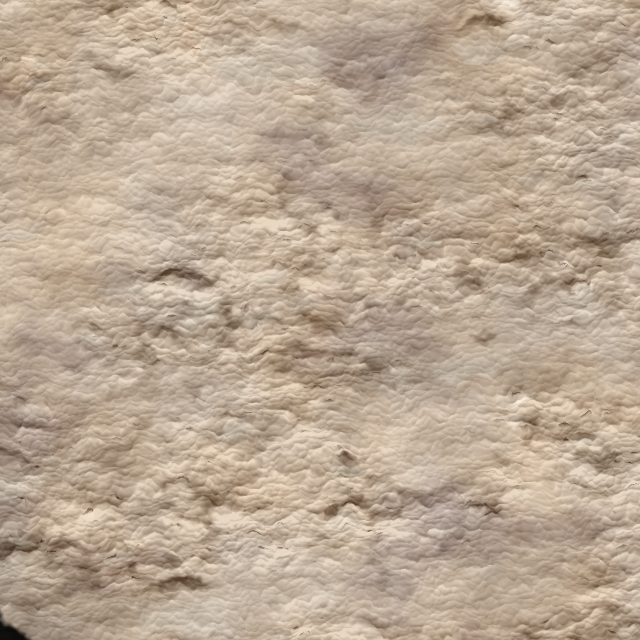
This texture is drawn by a Shadertoy shader. Its source:

```glsl
// Weathered pale limestone with crumbly grains, shadowed pits and smooth dusty patches.

vec2 hash2(vec2 p) {
    vec2 q = vec2(dot(p, vec2(127.1, 311.7)), dot(p, vec2(269.5, 183.3)));
    return fract(sin(q) * 43758.5);
}

// Layered, rotated sines, roughly -1 to 1.
float waves(vec2 p) {
    float sum = 0.0, amp = 0.5;
    for (int i = 0; i < 5; i++) {
        p = mat2(0.8, 0.6, -0.6, 0.8) * p * 1.8 + 1.7;
        sum += amp * sin(p.x + 1.5 * sin(p.y));
        amp *= 0.62;
    }
    return sum;
}

// Soft cellular noise: squared distance to the nearest grain centre.
float cells(vec2 p) {
    vec2 id = floor(p), f = p - id;
    float sum = 0.0;
    for (int y = -1; y <= 1; y++)
    for (int x = -1; x <= 1; x++) {
        vec2 n = vec2(x, y);
        vec2 d = n + hash2(id + n) - f;
        sum += exp(-12.0 * dot(d, d));
    }
    return -log(sum + 1e-5) / 12.0;
}

// Height of the grains; coarse ones only stand out on rough ground.
float relief(vec2 p, float rough) {
    float height = 0.0, freq = 15.0;
    for (int i = 0; i < 4; i++) {
        float fine = float(i) / 3.0;
        float weight = mix(0.15 + 0.75 * rough, 0.65 + 0.45 * rough, fine);
        height -= weight * cells(p * vec2(0.68, 1.0) * freq + 7.3 * float(i)) / freq;
        freq *= 2.1;
    }
    return height;
}

// Pits of three sizes: x is the shadow under the upper lip, y the pale floor.
vec2 pits(vec2 p, float rough) {
    vec2 result = vec2(0.0);
    float scale = 4.3;
    for (int layer = 0; layer < 3; layer++) {
        vec2 g = p * scale + 3.7 * float(layer);
        vec2 id = floor(g);
        float ragged = 0.24 * waves(g * 4.0);
        float broken = smoothstep(-0.55, 0.35, waves(g * 2.3 + 9.0));
        float strength = layer == 0 ? 1.0 : mix(0.1, 1.0, rough);
        for (int y = -1; y <= 1; y++)
        for (int x = -1; x <= 1; x++) {
            vec2 cell = id + vec2(x, y);
            vec2 rnd = hash2(cell + 41.0);
            if (rnd.x > (layer == 0 ? 0.32 : 0.45)) continue;
            float radius = mix(0.14, 0.32, rnd.y);
            vec2 q = (g - cell - hash2(cell)) / (radius * vec2(1.35, 0.8));
            q.y += 0.6 * (fract(rnd.x * 17.0) - 0.5) * q.x;
            float d = length(q) + ragged;
            float inside = smoothstep(1.1, 0.85, d);
            // Sharp at the lip, fading down into the pit
            float reach = layer == 0 ? 0.4 : 0.0;
            float lip = inside * smoothstep(reach, 0.95, q.y + 0.8 * ragged);
            lip *= broken * mix(0.55, 1.0, fract(rnd.x * 29.0));
            float pebble = step(0.7, rnd.y) * smoothstep(0.62, 0.48, length(q - vec2(0.2, 0.1)) + ragged);
            lip *= 1.0 - 0.8 * pebble;
            float ground = inside * smoothstep(0.6, -0.5, q.y) + 0.5 * pebble;
            result = max(result, strength * vec2(lip, layer == 2 ? 0.3 * ground : ground));
        }
        scale *= 2.7;
    }
    return min(result, 1.0);
}

void mainImage(out vec4 fragColor, in vec2 fragCoord) {
    vec2 uv = fragCoord / iResolution.y;
    vec2 p = uv + 0.007 * vec2(waves(uv * 9.0), waves(uv * 9.0 + 5.0));
    p += 0.0035 * vec2(waves(uv * 33.0 + 3.0), waves(uv * 33.0 + 8.0));

    // Broad fields: rougher ground towards the bottom, stains, dust
    float rough = smoothstep(-0.6, 0.6, waves(uv * vec2(4.0, 7.0) + 2.0) + 0.35 - 0.6 * uv.y);
    float broad = waves(uv * vec2(3.0, 6.0) + 11.0);
    float mottle = waves(p * vec2(14.0, 24.0) + 4.0);
    float stain = smoothstep(0.2, 0.9, waves(uv * vec2(4.0, 7.0) + 23.0));

    // Light from above across the grains
    float stepSize = 0.0024;
    float slope = (relief(p, rough) - relief(p + vec2(-0.25, 1.0) * stepSize, rough)) / stepSize;

    // Patchy hollows between clods
    float hollow = smoothstep(0.16, 0.42, cells(p * vec2(22.0, 34.0) + 19.0) + 0.1 * mottle);
    hollow *= mix(0.2, 1.0, rough) * smoothstep(-0.3, 0.5, waves(uv * 8.0 + 17.0));

    vec2 pit = pits(p, rough);
    float tone = 0.83 + 0.155 * slope + 0.13 * broad + 0.09 * mottle - 0.17 * stain;
    tone -= 0.34 * hollow + 0.7 * pit.x;
    tone = clamp(tone, 0.0, 1.12);

    // Brown shadow to cream highlight, with warm and cool drifts
    vec3 color = mix(vec3(0.34, 0.25, 0.17), vec3(0.85, 0.78, 0.70), tone);
    color += vec3(0.014, 0.0, -0.018) * waves(uv * 7.0 + 31.0);
    color += vec3(-0.008, -0.01, 0.012) * stain;
    vec3 paleFloor = vec3(0.80, 0.76, 0.70) + 0.08 * slope + 0.04 * mottle;
    color = mix(color, paleFloor, 0.55 * pit.y * (1.0 - pit.x));

    // Dark gap beyond the lower left corner
    float corner = uv.x + uv.y + 0.012 * waves(uv * 20.0);
    color *= mix(0.1, 1.0, smoothstep(0.035, 0.055, corner));
    color *= mix(0.85, 1.0, smoothstep(0.0, 0.35, corner));

    fragColor = vec4(clamp(color, 0.0, 1.0), 1.0);
}
```
